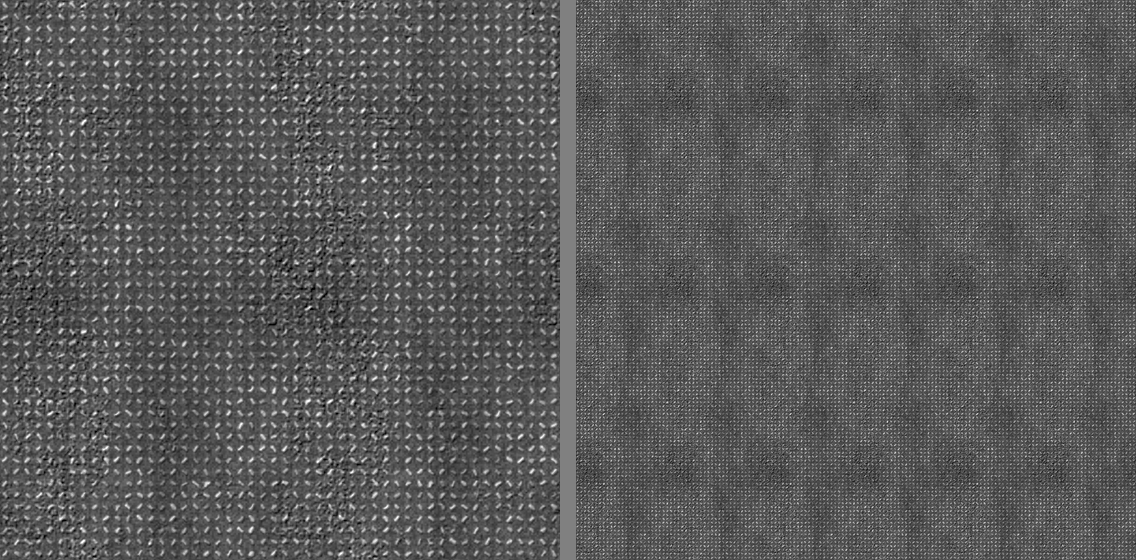
Left: one tile. Right: repeated 3 by 3.
This texture is drawn by a Shadertoy shader. Its source:

```glsl
// Worn grey steel tread plate: small raised lugs, alternately tilted, with grain and scuffs.

const vec2  LUGS         = vec2(50.0, 48.0);  // lugs across and down
const float LUG_HALF_LEN = 0.16;              // sizes in units of one cell
const float LUG_RADIUS   = 0.17;
const float LUG_SOFTNESS = 0.15;
const float LUG_JITTER   = 0.10;
const vec2  LIGHT_STEP   = vec2(-0.05, 0.08); // towards the light, in cells
const vec3  STEEL        = vec3(0.316);
const float LUG_GLOW     = 0.14;
const float RELIEF       = 0.22;
const float GLINT        = 0.17;
const float GROOVE       = 0.02;
const float BLOTCH       = 0.13;
const float GRAIN        = 0.21;
const float SCUFF        = 0.42;
const float TAU          = 6.28319;

float hash(vec2 p) {
    vec3 q = fract(vec3(p.xyx) * 0.1031);
    q += dot(q, q.yzx + 33.33);
    return fract((q.x + q.y) * q.z);
}

// Value noise that wraps after one unit; count is its number of cells.
float noise(vec2 p, vec2 count, float seed) {
    p *= count;
    vec2 cell = floor(p);
    vec2 f = fract(p);
    f = f * f * (3.0 - 2.0 * f);
    vec2 lo = mod(cell, count) + seed;
    vec2 hi = mod(cell + 1.0, count) + seed;
    return mix(mix(hash(lo), hash(vec2(hi.x, lo.y)), f.x),
               mix(hash(vec2(lo.x, hi.y)), hash(hi), f.x), f.y);
}

// Height of a rounded lug lying along the given direction.
float lugHeight(vec2 p, vec2 along, float halfLen, float soft) {
    float t = clamp(dot(p, along), -halfLen, halfLen);
    float d = length(p - along * t) - LUG_RADIUS;
    return 1.0 - smoothstep(-soft, soft * 0.5, d);
}

void mainImage(out vec4 fragColor, in vec2 fragCoord) {
    vec2 uv = fragCoord / iResolution.xy;
    vec2 wearUv = uv * vec2(2.0, 1.0);  // wear repeats twice across

    // Cell, with small shifts and turns from lug to lug
    vec2 cell = floor(uv * LUGS);
    vec2 p = fract(uv * LUGS) - 0.5;
    float groove = smoothstep(0.3, 0.5, abs(p.x)) + 0.4 * smoothstep(0.3, 0.5, abs(p.y));
    float vary = hash(cell + 7.0);
    vec2 shift = vec2(hash(cell + 19.0), hash(cell + 53.0)) - 0.5;
    p -= shift * LUG_JITTER;
    float tilt = mod(cell.x + cell.y, 2.0) < 0.5 ? 1.0 : -1.0;
    float angle = tilt * TAU / 8.0 + (hash(cell + 71.0) - 0.5) * 0.4;
    vec2 along = vec2(cos(angle), sin(angle));
    float halfLen = LUG_HALF_LEN * mix(0.75, 1.15, vary);

    // Uneven outline, then lug relief lit from the upper left
    vec2 dent = vec2(noise(uv, vec2(150.0, 144.0), 23.0), noise(uv, vec2(150.0, 144.0), 47.0));
    p += (dent - 0.5) * 0.14;
    float soft = max(LUG_SOFTNESS, LUGS.x / iResolution.x);
    float body = lugHeight(p, along, halfLen, soft);
    float relief = lugHeight(p - LIGHT_STEP, along, halfLen, soft)
                 - lugHeight(p + LIGHT_STEP, along, halfLen, soft);
    float glint = lugHeight((p - LIGHT_STEP * 0.5) * 1.4, along, halfLen, soft * 1.4);

    // Broad blotches and fine grain
    float blotch = 0.45 * noise(wearUv, vec2(5.0, 4.0), 3.0)
                 + 0.3 * noise(wearUv, vec2(14.0, 9.0), 31.0)
                 + 0.25 * noise(wearUv, vec2(30.0, 34.0), 67.0) - 0.5;
    float grain = 0.65 * noise(uv, vec2(300.0), 11.0)
                + 0.35 * noise(uv, vec2(150.0), 83.0) - 0.5;

    // Fine embossed scuffs, scattered in small patches along upright bands
    float band = 0.5 + 0.5 * cos(TAU * (wearUv.x - 0.2));
    float patches = 0.55 * noise(wearUv, vec2(11.0, 18.0), 41.0)
                  + 0.45 * noise(wearUv, vec2(28.0, 50.0), 59.0);
    float wear = smoothstep(0.5, 1.0, patches * 0.9 + band * 0.35);
    vec2 scuffCount = vec2(110.0, 220.0);
    vec2 scuffStep = vec2(-0.25, 0.3) / scuffCount;
    float scuff = noise(wearUv - scuffStep, scuffCount, 5.0)
                - noise(wearUv + scuffStep, scuffCount, 5.0);

    // Combine
    float shine = mix(0.6, 1.3, vary) * (1.0 + 0.8 * blotch);
    float tone = BLOTCH * blotch + GRAIN * grain - GROOVE * groove;
    tone += shine * (LUG_GLOW * body + GLINT * glint);
    tone += RELIEF * relief * (relief > 0.0 ? shine : 0.65);
    tone += SCUFF * wear * scuff * (0.5 + abs(scuff));
    fragColor = vec4(clamp(STEEL + tone, 0.0, 1.0), 1.0);
}
```
